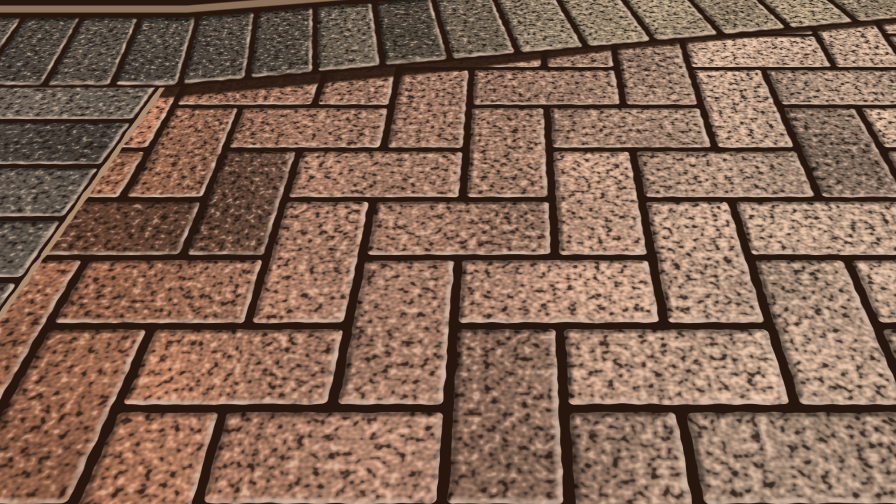
Give the GLSL for this texture, as a Shadertoy shader.

```glsl
// Sunlit clay pavers in a herringbone bond, seen in perspective, with a grey
// edging course along the left and top. A ground projection feeds a cell rule
// for the bond; rounded boxes and gradient noise give joints, rims and grain.

const vec3 JOINT = vec3(0.15, 0.085, 0.05);
const vec3 SAND  = vec3(0.68, 0.55, 0.44);
const vec3 RIM   = vec3(0.82, 0.72, 0.65);
const vec3 RED   = vec3(0.60, 0.40, 0.30);
const vec3 BROWN = vec3(0.59, 0.445, 0.37);
const vec3 PALE  = vec3(0.68, 0.57, 0.49);
const vec3 GREY  = vec3(0.38, 0.34, 0.30);

float hash(vec2 p) {
    vec3 q = fract(vec3(p.xyx) * 0.1031);
    q += dot(q, q.yzx + 33.33);
    return fract((q.x + q.y) * q.z);
}

float cornerSlope(vec2 cell, vec2 offset) {
    float angle = 6.2832 * hash(cell + 57.0);
    return dot(vec2(cos(angle), sin(angle)), offset);
}

float gradientNoise(vec2 p) {
    vec2 i = floor(p), f = p - i;
    vec2 s = f * f * f * (f * (f * 6.0 - 15.0) + 10.0);
    vec2 e = vec2(1.0, 0.0);
    float low = mix(cornerSlope(i, f), cornerSlope(i + e, f - e), s.x);
    float high = mix(cornerSlope(i + e.yx, f - e.yx), cornerSlope(i + 1.0, f - 1.0), s.x);
    return mix(low, high, s.y);
}

float roundBox(vec2 p, vec2 halfSize, float radius) {
    vec2 q = abs(p) - halfSize + radius;
    return length(max(q, 0.0)) + min(max(q.x, q.y), 0.0) - radius;
}

// Perspective: canvas position to ground position in brick widths
vec2 groundPlane(vec2 s) {
    float bend = 0.032 * (1.0 - smoothstep(0.28, 0.6, s.x));
    float depth = 18.16 / (1.995 - s.y);
    return vec2(((s.x - bend - 1.014) * depth + 1.255) / 2.317, depth - 10.06);
}

// Diagonal index modulo four picks which half of which brick a cell is
void herringbone(vec2 g, out vec2 p, out vec2 halfSize, out vec2 id) {
    vec2 cell = floor(g);
    float part = mod(cell.x + cell.y, 4.0);
    bool lying = part > 0.5 && part < 2.5;
    halfSize = lying ? vec2(1.0, 0.5) : vec2(0.5, 1.0);
    id = cell - vec2(part > 1.5 && lying ? 1.0 : 0.0, part < 0.5 ? 1.0 : 0.0);
    p = g - id - halfSize;
}

// One brick: grain, pits, a sunlit lower right rim and a dark joint
vec3 shadeBrick(vec2 p, vec2 halfSize, vec2 g, vec2 id, vec3 clay, float px) {
    float fine = 0.7 * (1.0 - smoothstep(0.5, 1.5, 22.0 * px));
    float grain = gradientNoise(g * 11.0) + fine * gradientNoise(g * 22.0 + 7.0);
    float stain = gradientNoise(g * 0.9 + 3.0);
    float tint = 0.9 + 0.2 * hash(id) - 0.28 * step(0.93, hash(id + 19.0));
    vec3 colour = clay * tint * (1.0 + 0.6 * grain + 0.2 * stain);
    colour = mix(colour, JOINT, 0.6 * smoothstep(0.2, 0.6, -grain));
    colour = mix(colour, RIM, 0.5 * smoothstep(0.25, 0.65, grain));

    vec2 face = halfSize - 0.045;
    float d = roundBox(p, face, 0.05) + 0.018 * gradientNoise(g * 7.0);
    float lit = roundBox(p + vec2(0.03, -0.03), face, 0.05) - roundBox(p, face, 0.05);
    float rim = smoothstep(-0.075, -0.02, d);
    float wear = 0.65 + 0.7 * gradientNoise(g * 4.0);
    colour = mix(colour, RIM, rim * wear * smoothstep(0.0, 0.03, lit));
    colour *= 1.0 - 0.4 * rim * smoothstep(0.0, 0.03, -lit);
    return mix(colour, JOINT, smoothstep(-px, px, d));
}

void mainImage(out vec4 fragColor, in vec2 fragCoord) {
    vec2 s = fragCoord / iResolution.y;
    float pixel = 1.0 / iResolution.y;
    vec2 g = groundPlane(s);
    float px = 0.5 * length(fwidth(g));
    vec2 p, halfSize, id;

    // Herringbone field, redder to the left and paler under the glare
    herringbone(g, p, halfSize, id);
    vec3 clay = mix(RED, BROWN, smoothstep(0.1, 0.8, s.x));
    clay = mix(clay, PALE, smoothstep(0.8, 1.6, s.x));
    vec3 colour = shadeBrick(p, halfSize, g, id, clay, px);

    // Shadow cast by the top course
    float courseFoot = 0.826 + 0.093 * max(s.x - 0.336, 0.0);
    float rise = s.y - courseFoot;
    float shadowDepth = 0.02 * (1.0 - 0.6 * smoothstep(0.8, 1.3, s.x));
    colour = mix(colour, JOINT, 0.9 * smoothstep(-shadowDepth - 0.004, -shadowDepth + 0.004, rise));

    // Left edging: stacked bricks cut off by a sandy diagonal seam
    float side = s.x - 0.3125 + 0.707 * (0.822 - s.y);
    float row = g.y - 0.65;
    vec2 sideP = vec2(side * 5.4 + 1.0, fract(row) - 0.5);
    vec3 edging = shadeBrick(sideP, vec2(1.0, 0.5), g, vec2(40.0, floor(row)), GREY, px);
    colour = mix(edging, colour, smoothstep(-pixel, pixel, side));
    float seam = abs(side - 0.006) - 0.006 - 0.004 * gradientNoise(s * 40.0);
    colour = mix(SAND, colour, smoothstep(-pixel, pixel, seam));

    // Top edging: a fan of upright bricks, lit towards the right
    float courseHead = 0.97 + 0.08 * max(s.x - 0.37, 0.0);
    float fan = (s.x - 0.625) / (1.0 - 1.04 * rise) / 0.135;
    float climb = rise / (courseHead - courseFoot);
    vec3 stone = mix(GREY * 0.8, PALE * vec3(0.84, 0.88, 0.84), smoothstep(0.25, 1.5, s.x));
    vec2 topP = vec2(fract(fan) - 0.5, (climb - 0.5) * 1.1);
    vec3 course = shadeBrick(topP, vec2(0.5, 0.55), g, vec2(floor(fan), 80.0), stone, px);
    float strip = abs(s.y - courseHead - 0.012) - 0.007;
    vec3 beyond = mix(SAND * 0.8, JOINT, smoothstep(-pixel, pixel, strip));
    course = mix(course, beyond, smoothstep(-pixel, pixel, s.y - courseHead));
    colour = mix(colour, course, smoothstep(-pixel, pixel, rise));

    fragColor = vec4(clamp(colour, 0.0, 1.0), 1.0);
}
```
